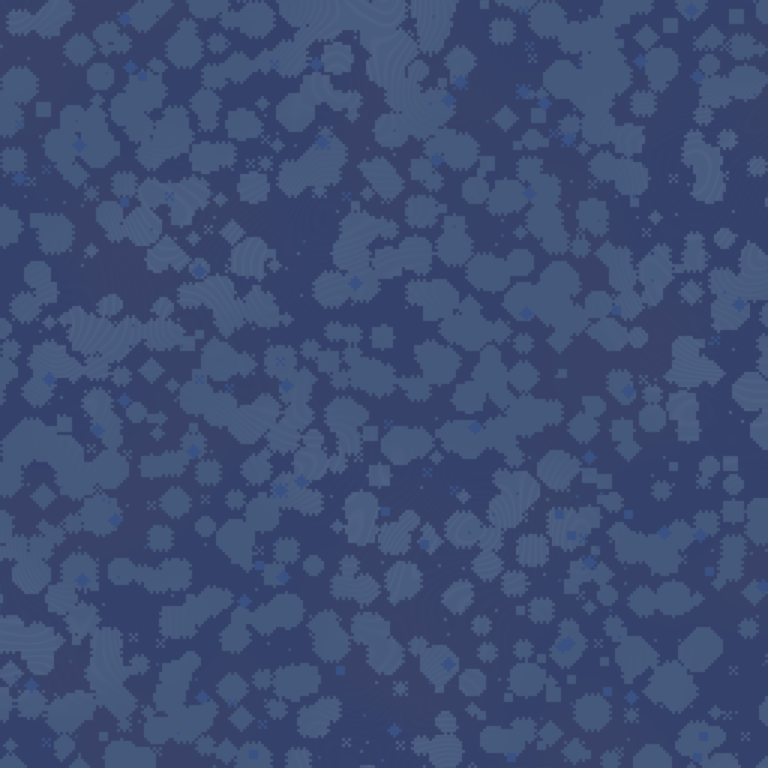
A Shadertoy shader for this pattern:

```glsl
// Dusky blue camouflage: round grains with stepped, toothed rims that merge
// into clumps, sprinkled with small diamonds and brighter blue specks.
// Jittered discs are drawn on a coarse lattice; layered sines add faint contours.

#define LATTICE 256.0       // lattice squares per canvas height
#define SOFTNESS 0.32       // edge blur, in lattice squares
#define TOOTH 0.7           // depth of the rim teeth, in lattice squares
#define CLUMP_SHARE 0.64    // filled share of the clump cells
#define DIAMOND_SHARE 0.26  // filled share of the diamond cells
#define SPECK_SHARE 0.11    // filled share of the speck cells
#define CONTOUR_DENSITY 48.0
#define CONTOUR_STRENGTH 0.5

const vec3 NIGHT  = vec3(0.200, 0.254, 0.420);
const vec3 PLUM   = vec3(0.222, 0.262, 0.412);
const vec3 SLATE  = vec3(0.272, 0.350, 0.490);
const vec3 MIST   = vec3(0.315, 0.388, 0.522);
const vec3 COBALT = vec3(0.225, 0.318, 0.515);

vec3 hash3(vec2 p) {
    vec3 q = fract(p.xyx * vec3(0.1031, 0.1030, 0.0973));
    q += dot(q, q.yxz + 33.33);
    return fract((q.xxy + q.yzz) * q.zyx);
}

// Smooth irregular field, roughly -1 to 1
float waves(vec2 p) {
    float sum = 0.0, amplitude = 0.5;
    for (int i = 0; i < 4; i++) {
        sum += amplitude * sin(p.x + 1.7 * sin(p.y * 0.8 + float(i)));
        p = mat2(0.8, 0.6, -0.6, 0.8) * p * 1.35 + 2.3;
        amplitude *= 0.7;
    }
    return sum;
}

// 1 if the lattice square lies in a scattered disc; radii stay below spacing
float discs(vec2 square, float spacing, float share, vec2 radii, float seed) {
    vec2 home = floor(square / spacing);
    float inside = 0.0;
    for (int y = -1; y <= 1; y++)
    for (int x = -1; x <= 1; x++) {
        vec2 cell = home + vec2(x, y);
        vec3 h = hash3(cell + seed);
        vec2 offset = square - floor((cell + h.xy) * spacing);
        float radius = mix(radii.x, radii.y, h.z / share);
        float tooth = TOOTH * mod(offset.x + offset.y, 2.0);
        if (h.z < share && length(offset) + tooth <= radius) inside = 1.0;
    }
    return inside;
}

// Coverage of one lattice square: x = pale grains, y = blue specks
vec2 grains(vec2 square) {
    float clumps = discs(square, 9.0, CLUMP_SHARE, vec2(2.6, 7.2), 17.0);
    float diamonds = discs(square, 6.0, DIAMOND_SHARE, vec2(0.0, 2.3), 231.0);
    float specks = discs(square, 7.0, SPECK_SHARE, vec2(0.4, 2.9), 518.0);
    return vec2(max(clumps, diamonds), specks);
}

void mainImage(out vec4 fragColor, in vec2 fragCoord) {
    vec2 uv = fragCoord / iResolution.y;

    // Blend the four nearest squares over a narrow band to soften the steps
    vec2 p = uv * LATTICE - 0.5;
    vec2 base = floor(p);
    vec2 w = smoothstep(0.5 - SOFTNESS, 0.5 + SOFTNESS, p - base);
    vec2 lower = mix(grains(base), grains(base + vec2(1, 0)), w.x);
    vec2 upper = mix(grains(base + vec2(0, 1)), grains(base + vec2(1, 1)), w.x);
    vec2 cover = mix(lower, upper, w.y);

    // Thin contour lines that fade in and out in patches
    float haze = smoothstep(-0.5, 0.9, waves(uv * 9.0 + 4.0));
    float line = 0.5 + 0.5 * sin(CONTOUR_DENSITY * waves(uv * 14.0));
    float contour = CONTOUR_STRENGTH * haze * line * line * line;

    // Tinted ground, pale grains, then specks
    float tint = smoothstep(-0.7, 0.7, waves(uv * 12.0 + 31.0));
    vec3 ground = mix(NIGHT, PLUM, tint) + 0.012 * contour;
    vec3 grain = mix(SLATE, MIST, min(contour + 0.35 * haze, 1.0));
    vec3 color = mix(ground, grain, cover.x);
    color = mix(color, COBALT, cover.y);
    fragColor = vec4(color, 1.0);
}
```
